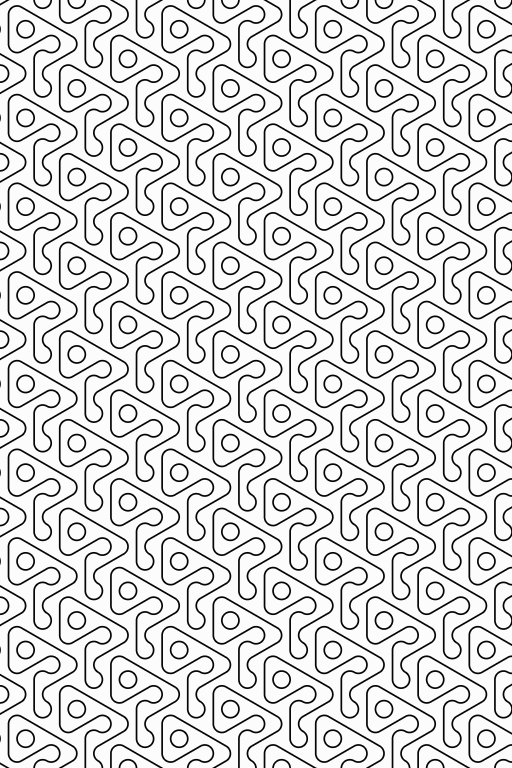
This pattern is drawn by a Shadertoy shader. Its source:

```glsl
// Thin black outlines on white: a rounded triangle with a hooked tail and a ring,
// repeated on a sheared lattice of ten columns. The outline is a chain of
// unit-radius arcs joined by tangent lines, all placed on a triangular grid.

const float R3 = sqrt(3.0);

float segment(vec2 p, vec2 a, vec2 b) {
    vec2 ab = b - a;
    return length(p - a - ab * clamp(dot(p - a, ab) / dot(ab, ab), 0.0, 1.0));
}

// Unit arc about a centre, facing an angle in degrees; cosHalf sets its spread.
// Its ends need no caps because every arc meets another part of the outline.
float arc(vec2 p, vec2 centre, float facing, float cosHalf) {
    p -= centre;
    float r = length(p), a = radians(facing);
    return dot(p, vec2(cos(a), sin(a))) >= cosHalf * r ? abs(r - 1.0) : 1e3;
}

float motif(vec2 p) {
    // Ring
    float d = abs(length(p) - 1.0);

    // Three outer corners of the body
    d = min(d, arc(p, vec2(-1.0, R3), 120.0, 0.5));
    d = min(d, arc(p, vec2(-1.0, -R3), 240.0, 0.5));
    d = min(d, arc(p, vec2(5.0, -R3), 0.0, 0.5));

    // Inner bay, tail shoulder, tail tip and the hollow behind it
    d = min(d, arc(p, vec2(3.0, -R3), 0.0, -0.5));
    d = min(d, arc(p, vec2(2.0, -2.0 * R3), 120.0, 0.5));
    d = min(d, arc(p, vec2(2.0, -4.0 * R3), -60.0, -0.5));
    d = min(d, arc(p, vec2(3.0, -3.0 * R3), 180.0, 0.5));

    // Straight sides
    d = min(d, segment(p, vec2(-2.0, R3), vec2(-2.0, -R3)));
    d = min(d, segment(p, vec2(-0.5, 1.5 * R3), vec2(5.5, -0.5 * R3)));
    d = min(d, segment(p, vec2(-0.5, -1.5 * R3), vec2(2.5, -0.5 * R3)));
    d = min(d, segment(p, vec2(5.5, -1.5 * R3), vec2(2.5, -2.5 * R3)));
    return min(d, segment(p, vec2(1.0, -2.0 * R3), vec2(1.0, -4.0 * R3)));
}

void mainImage(out vec4 fragColor, in vec2 fragCoord) {
    // Sixty units across, centred vertically
    float pixel = 60.0 / iResolution.x;
    vec2 p = (fragCoord - 0.5 * iResolution.xy) * pixel + vec2(27.0, 0.0);

    // Each column rises by a third of the row spacing; motifs overlap cell borders
    float column = floor((p.x + 2.5) / 6.0);
    float rowStep = 6.0 * R3;
    float d = 1e3;
    for (int i = 0; i < 2; i++) {
        float c = column - float(i);
        vec2 q = p - c * vec2(6.0, 2.0 * R3);
        q.y = mod(q.y + 8.5, rowStep) - 8.5;
        d = min(d, min(motif(q), motif(q + vec2(0.0, rowStep))));
    }

    float ink = clamp(0.5 + (0.1 - d) / pixel, 0.0, 1.0);
    fragColor = vec4(mix(vec3(0.99), vec3(0.02), ink), 1.0);
}
```
